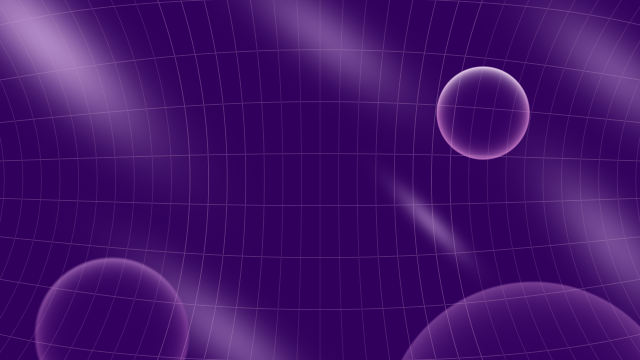
Write a WebGL 2 fragment shader that draws this background.

```glsl
#version 300 es
precision highp float;
// Violet backdrop with soft diagonal light beams, glassy bubbles and a warped grid.
// Beams are rotated Gaussians, bubbles are discs with a fading inner rim, and the
// grid is a repeat over bent coordinates. Lengths are in canvas heights.
uniform vec2 u_resolution;
out vec4 fragColor;

const vec3 VIOLET = vec3(0.188, 0.0, 0.36);
const vec3 LILAC = vec3(0.86, 0.71, 0.91);

// Elongated glow, tilted down to the right by the given angle.
float beam(vec2 p, vec2 center, float angle, vec2 size) {
  vec2 d = p - center;
  float c = cos(angle), s = sin(angle);
  vec2 q = vec2(c * d.x - s * d.y, s * d.x + c * d.y) / size;
  return exp(-0.5 * dot(q, q));
}

// Disc that hides part of what lies behind and glows inward from its edge.
vec3 bubble(vec3 behind, vec2 p, vec2 center, float radius, float rimWidth,
            float edge, float cover, vec3 bottomColor, vec3 topColor) {
  vec2 d = p - center;
  float dist = length(d);
  float inside = 1.0 - smoothstep(-edge, edge, dist - radius);
  float rim = exp(min(dist - radius, 0.0) / rimWidth);
  float height = d.y / max(dist, 0.001);
  vec3 rimColor = mix(bottomColor, topColor, smoothstep(-0.2, 1.0, height));
  vec3 body = mix(behind, VIOLET + vec3(0.015, 0.0, 0.015), cover);
  return mix(behind, mix(body, rimColor, rim), inside);
}

// Antialiased line at every whole number of the coordinate.
float gridLine(float coord, float spacing, float pixel) {
  float slope = max(length(vec2(dFdx(coord), dFdy(coord))), 0.0001);
  float dist = abs(fract(coord + 0.5) - 0.5) / slope * pixel;
  float halfWidth = 0.0011;
  float coverage = clamp((halfWidth + 0.5 * pixel - dist) / pixel, 0.0, 1.0);
  return coverage * min(1.0, 2.0 * halfWidth / pixel) * step(0.001, spacing);
}

void main() {
  float pixel = 1.0 / u_resolution.y;
  vec2 p = gl_FragCoord.xy * pixel;
  p.x += 0.5 * (16.0 / 9.0 - u_resolution.x * pixel);

  // Light beams
  float light = 0.74 * beam(p, vec2(0.12, 0.89), 0.76, vec2(0.25, 0.072));
  light += 0.42 * beam(p, vec2(0.90, 0.90), 0.65, vec2(0.18, 0.055));
  light += 0.40 * beam(p, vec2(1.71, 0.80), 0.72, vec2(0.18, 0.063));
  light += 0.41 * beam(p, vec2(1.70, 0.33), 0.83, vec2(0.18, 0.062));
  light += 0.42 * beam(p, vec2(0.63, 0.07), 0.70, vec2(0.20, 0.055));
  light += 0.46 * beam(p, vec2(1.194, 0.384), 0.79, vec2(0.09, 0.02));
  vec3 color = mix(VIOLET, LILAC, min(light, 0.85));

  // Bubbles
  color = bubble(color, p, vec2(1.342, 0.686), 0.129, 0.017, 0.6 * pixel + 0.001, 0.9,
                 vec3(0.78, 0.48, 0.78), vec3(0.98, 0.90, 0.98));
  color = bubble(color, p, vec2(0.311, 0.07), 0.213, 0.024, 0.006, 0.85,
                 vec3(0.48, 0.22, 0.58), vec3(0.62, 0.40, 0.70));
  color = bubble(color, p, vec2(1.481, -0.199), 0.416, 0.05, 0.004, 0.8,
                 vec3(0.36, 0.14, 0.50), vec3(0.47, 0.25, 0.58));

  // Grid, with columns bending outward and rows closing in toward the sides
  vec2 g = p - vec2(0.889, 0.501);
  float across = g.x / (1.0 + g.y * g.y);
  float up = g.y * (1.0 + g.x * g.x * (0.5 - 1.5 * g.y * g.y));
  float columns = gridLine(across / 0.0516, 0.0516, pixel);
  float rows = gridLine(up / 0.1444 + 0.5, 0.1444, pixel);
  float reach = abs(across);
  float columnGain = mix(0.2, 0.42, smoothstep(0.05, 0.32, reach));
  columnGain *= 1.0 - 0.5 * smoothstep(0.37, 0.4, reach);
  float grid = max(columns * columnGain, rows * 0.36);
  color = mix(color, vec3(0.80, 0.62, 0.82), grid);

  fragColor = vec4(color, 1.0);
}
```
